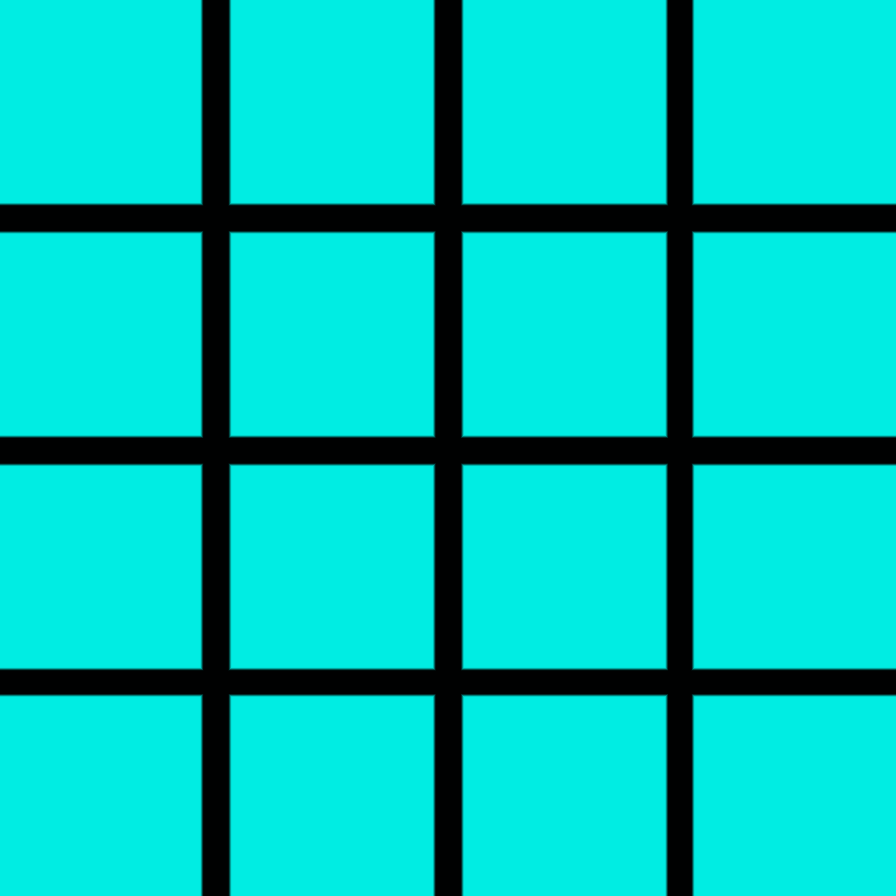
Reproduce this pattern procedurally as a Shadertoy shader.

```glsl
// Cyan square tiles separated by a grid of thick black lines.

const vec3 TILE_COLOR = vec3(0.0, 0.93, 0.89);
const vec3 LINE_COLOR = vec3(0.0, 0.003, 0.003);
const vec2 FIRST_EDGE = vec2(0.2253, 0.2279); // near edge of first line, from top left
const float PITCH = 0.2594;                   // distance between lines
const float LINE_WIDTH = 0.0314;
const float LAST_LINE_WIDTH = 0.0294;         // the final line is slightly thinner
const float LAST_LINE = 2.0;                  // index of the final line on each axis
const float EDGE_SOFTNESS = 0.0022;

// Signed distance to the nearest line on one axis, negative inside.
float lineDistance(float position, float firstEdge) {
    float offset = position - firstEdge;
    float index = clamp(round((offset - 0.5 * LINE_WIDTH) / PITCH), 0.0, LAST_LINE);
    float width = index < LAST_LINE ? LINE_WIDTH : LAST_LINE_WIDTH;
    return abs(offset - index * PITCH - 0.5 * width) - 0.5 * width;
}

float lineCoverage(float distanceToLine, float pixelSize) {
    float softness = max(EDGE_SOFTNESS, 0.75 * pixelSize);
    return 1.0 - smoothstep(-softness, softness, distanceToLine);
}

void mainImage(out vec4 fragColor, in vec2 fragCoord) {
    // Measure from the top left so lines are counted across and down.
    vec2 pixelSize = 1.0 / iResolution.xy;
    vec2 position = fragCoord * pixelSize;
    position.y = 1.0 - position.y;

    float vertical = lineCoverage(lineDistance(position.x, FIRST_EDGE.x), pixelSize.x);
    float horizontal = lineCoverage(lineDistance(position.y, FIRST_EDGE.y), pixelSize.y);

    vec3 color = mix(TILE_COLOR, LINE_COLOR, max(vertical, horizontal));
    fragColor = vec4(color, 1.0);
}
```
